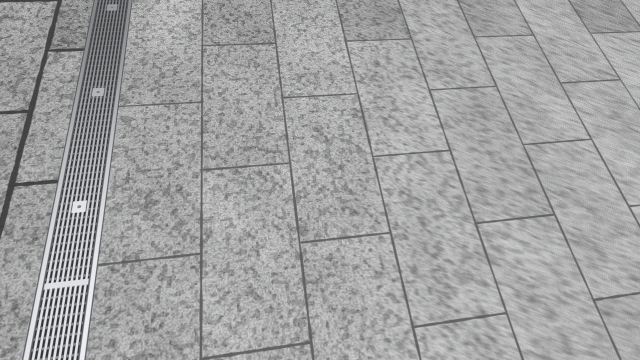
Write a Shadertoy shader that draws this texture.

```glsl
// Granite paving seen at an angle, crossed by a steel slot drain on the left.
// A projective map turns the canvas into ground units (one slab per unit);
// slabs, joints and grating are repeats there, and the grain is value noise.

const float DRAIN_LEFT = -1.495;
const float DRAIN_RIGHT = -0.975;

float hash(vec2 p) {
    vec3 h = fract(p.xyx * 0.1031);
    h += dot(h, h.yzx + 33.33);
    return fract((h.x + h.y) * h.z);
}

float noise(vec2 p) {
    vec2 cell = floor(p), f = fract(p);
    f = f * f * (3.0 - 2.0 * f);
    float low = mix(hash(cell), hash(cell + vec2(1, 0)), f.x);
    float high = mix(hash(cell + vec2(0, 1)), hash(cell + vec2(1, 1)), f.x);
    return mix(low, high, f.y);
}

// Coverage of a band around zero, with a soft edge.
float band(float dist, float halfWidth, float soft) {
    return 1.0 - smoothstep(halfWidth - soft, halfWidth + soft, abs(dist));
}

// Signed distance to the nearest multiple of the period.
float nearest(float x, float period) {
    return (fract(x / period + 0.5) - 0.5) * period;
}

// Canvas (y down, height 1) to ground: x counts columns, y counts slabs.
vec2 ground(vec2 q) {
    float across = q.x - 0.5625 + 0.0046 * q.y;
    float depth = 1.0 - 0.1266 * across + 0.647 * q.y;
    return vec2(5.142 * across, 0.0605 * across + 4.091 * q.y) / depth;
}

// Dark mineral flecks over a fine salt-and-pepper grain.
float granite(vec2 g) {
    vec2 p = g * vec2(1.0, 2.0) + 40.0;
    float fleck = smoothstep(0.52, 0.82, noise(p * 23.0));
    float chip = smoothstep(0.6, 0.9, noise(p * 41.0 + 17.0));
    float fine = noise(p * 70.0 + 5.0) - 0.5;
    return 0.17 * fine - 0.13 * fleck - 0.09 * chip;
}

// Grain averaged along a short path, for the motion blur.
float smearedGranite(vec2 q, vec2 path) {
    float sum = 0.0;
    for (int i = 0; i < 5; i++) {
        sum += granite(ground(q + path * (float(i) / 4.0 - 0.5)));
    }
    return sum / 5.0;
}

vec3 paving(vec2 q, vec2 g, vec2 soft) {
    float leftSide = 1.0 - step(-1.2, g.x);
    float column = g.x - 0.06 * leftSide;
    float id = floor(column);
    float row = g.y + 0.52 + 0.5 * mod(id, 2.0);
    vec2 slab = vec2(id, floor(row));

    // Slab tone, broad light and stains
    float tone = 0.695 + 0.035 * (hash(slab + 31.0) - 0.5);
    tone -= 0.065 * (1.0 - step(0.5, slab.y));
    tone -= 0.06 * leftSide + 0.03 * band(g.x + 0.5, 0.5, 0.1);
    tone += 0.025 * smoothstep(0.5, 1.5, q.x);
    vec2 glow = (q - vec2(0.475, 0.07)) / vec2(0.07, 0.1);
    tone += 0.09 * exp(-dot(glow, glow));
    tone += 0.07 * (noise(g * vec2(3.0, 5.0) + 60.0) - 0.5);
    float blur = smoothstep(0.75, 1.75, q.x);
    tone += smearedGranite(q, vec2(0.024, 0.009) * blur) * (1.0 + 0.2 * blur);

    // Joints, wider and darker beside the drain
    float worn = 0.7 + 0.6 * noise(g * 14.0 + 80.0);
    float along = band(nearest(column, 1.0), mix(0.012, 0.03, leftSide) * worn, soft.x);
    float cross = band(nearest(row, 1.0), mix(0.006, 0.012, leftSide) * worn, soft.y);
    float jointTone = mix(0.36, 0.23, leftSide);
    tone = mix(tone, jointTone, 0.9 * max(along, cross));
    return tone * vec3(0.998, 1.0, 1.003);
}

vec3 drain(vec2 g, vec2 soft) {
    float width = DRAIN_RIGHT - DRAIN_LEFT;
    float s = (g.x - DRAIN_LEFT) / width;
    float softS = soft.x / width;
    float steel = mix(0.53, 0.9, smoothstep(0.1, 2.3, g.y));

    // Long bars with thin rungs over dark slots
    float pitch = 0.74 / 9.0;
    float bars = band(nearest(s - 0.13 - 0.5 * pitch, pitch), 0.27 * pitch, softS);
    float rungs = band(nearest(g.y, 0.045), 0.006, soft.y);
    float tone = mix(0.2, steel, max(bars, 0.5 * rungs));
    tone = mix(tone, steel, band(g.y - 2.057, 0.014, soft.y));

    // Frame rails with shadowed edges
    float rail = 1.0 - band(s - 0.5, 0.38, softS);
    tone = mix(tone, steel + 0.04 * s, rail);
    tone = mix(tone, 0.27, 0.8 * band(abs(s - 0.5) - 0.385, 0.014, softS));
    tone = mix(tone, 0.24, 0.8 * band(abs(s - 0.5) - 0.495, 0.016, softS));

    // Locking plates at even steps, each with a small bolt
    vec2 plate = vec2(s - 0.5, nearest(g.y - 0.066, 0.79));
    float cover = band(plate.x, 0.13, softS) * band(plate.y, 0.034, soft.y);
    float bolt = band(length(plate * vec2(1.0, 4.0)), 0.035, softS);
    tone = mix(tone, mix(steel + 0.08, 0.5, bolt), cover);
    return tone * vec3(0.985, 0.995, 1.015);
}

void mainImage(out vec4 fragColor, in vec2 fragCoord) {
    vec2 q = vec2(fragCoord.x, iResolution.y - fragCoord.y) / iResolution.y;
    vec2 g = ground(q);
    vec2 soft = 0.7 * fwidth(g);
    float center = 0.5 * (DRAIN_LEFT + DRAIN_RIGHT);
    float inDrain = band(g.x - center, 0.5 * (DRAIN_RIGHT - DRAIN_LEFT), soft.x);
    vec3 color = mix(paving(q, g, soft), drain(g, soft), inDrain);
    fragColor = vec4(clamp(color, 0.0, 1.0), 1.0);
}
```
